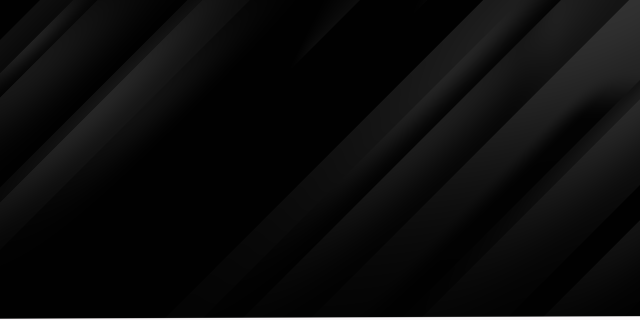
Reproduce this background procedurally as a WebGL 2 fragment shader.

```glsl
#version 300 es
precision highp float;

#define BASE_LEVEL 0.004
#define TINT vec3(1.0, 1.0, 1.0)
#define PAPER vec3(0.98, 0.97, 0.975)
#define PAPER_LEFT 0.004
#define PAPER_RIGHT 0.012
#define SHEEN 0.06
#define STREAK_DEPTH 0.92

uniform vec2 u_resolution;
out vec4 outColor;

// Antialiased step, one and a half pixels wide
float edge(float at, float v) {
    float soft = 0.75 / u_resolution.y;
    return smoothstep(at - soft, at + soft, v);
}

float inside(float from, float to, float v) {
    return edge(from, v) - edge(to, v);
}

// Bell-shaped brightness along the height
float bell(float y, float center, float width) {
    float t = (y - center) / width;
    return exp(-t * t);
}

// Diagonal strip shading from a lead level to a trail level
float band(float d, float from, float to, float lead, float trail) {
    float t = smoothstep(from, to, d);
    return inside(from, to, d) * mix(lead, trail, t);
}

// Faint sliver that widens upward from its tip
float wedge(float d, float y, float rim, float tip) {
    float spread = max(0.5 * (y - tip), 0.001);
    float ramp = clamp((d - rim + spread) / spread, 0.0, 1.0);
    return ramp * (1.0 - edge(rim, d)) * smoothstep(tip, tip + 0.1, y);
}

float leftBands(float d, float y) {
    float v = band(d, 0.125, 0.229, 0.055, 0.035);
    v += band(d, 0.229, 0.305, 0.12, 0.03) * bell(y, 0.87, 0.16);
    v += band(d, 0.305, 0.580, 0.09, 0.0) * bell(y, 0.78, 0.28);
    v += band(d, 0.586, 0.633, 0.06, 0.08) * bell(y, 0.75, 0.4);
    v += band(d, 0.633, 0.781, 0.145, 0.08) * bell(y, 0.69, 0.4);
    v += band(d, 0.781, 0.960, 0.065, 0.0) * bell(y, 0.68, 0.28);
    return v;
}

float rightBands(float d, vec2 p) {
    float y = p.y;
    float v = band(d, 1.510, 1.628, 0.10, 0.115) * bell(y, 1.0, 0.65);
    v += band(d, 1.628, 1.753, 0.14, 0.015) * bell(y, 0.8, 0.38);

    // Curved sheen laid over the middle strips
    float drop = 1.0 - y;
    float curve = 1.68 - 0.43 * drop * drop;
    float sheen = SHEEN * smoothstep(curve - 0.06, curve + 0.08, p.x) * bell(y, 1.0, 0.4);
    v += band(d, 1.753, 1.966, 0.11, 0.025) * bell(y, 0.65, 0.42);
    v += inside(1.753, 1.966, d) * sheen;

    // Wide bright strip crossed by a dark streak
    float streak = smoothstep(2.09, 2.19, d) * (1.0 - smoothstep(0.62, 0.78, y));
    float wide = band(d, 1.966, 2.250, 0.19, 0.16) * bell(y, 1.05, 0.62);
    v += wide * (1.0 - STREAK_DEPTH * streak);

    // Strips toward the lower right corner
    v += band(d, 2.250, 2.310, 0.07, 0.11) * bell(y, 0.8, 0.45);
    v += band(d, 2.310, 2.578, 0.165, 0.07) * bell(y, 0.8, 0.52);
    v += band(d, 2.688, 2.940, 0.07, 0.015) * bell(y, 0.35, 0.3);
    return v;
}

void main() {
    vec2 p = gl_FragCoord.xy / u_resolution.y;
    float across = gl_FragCoord.x / u_resolution.x;
    float d = p.x + 1.0 - p.y;

    float level = BASE_LEVEL + leftBands(d, p.y) + rightBands(d, p);
    level += 0.045 * wedge(d, p.y, 1.125, 0.77);
    level += 0.025 * wedge(d, p.y, 1.336, 0.94);

    // Thin pale sliver below, slightly tilted
    float paper = 1.0 - edge(mix(PAPER_LEFT, PAPER_RIGHT, across), p.y);
    outColor = vec4(mix(TINT * level, PAPER, paper), 1.0);
}
```
